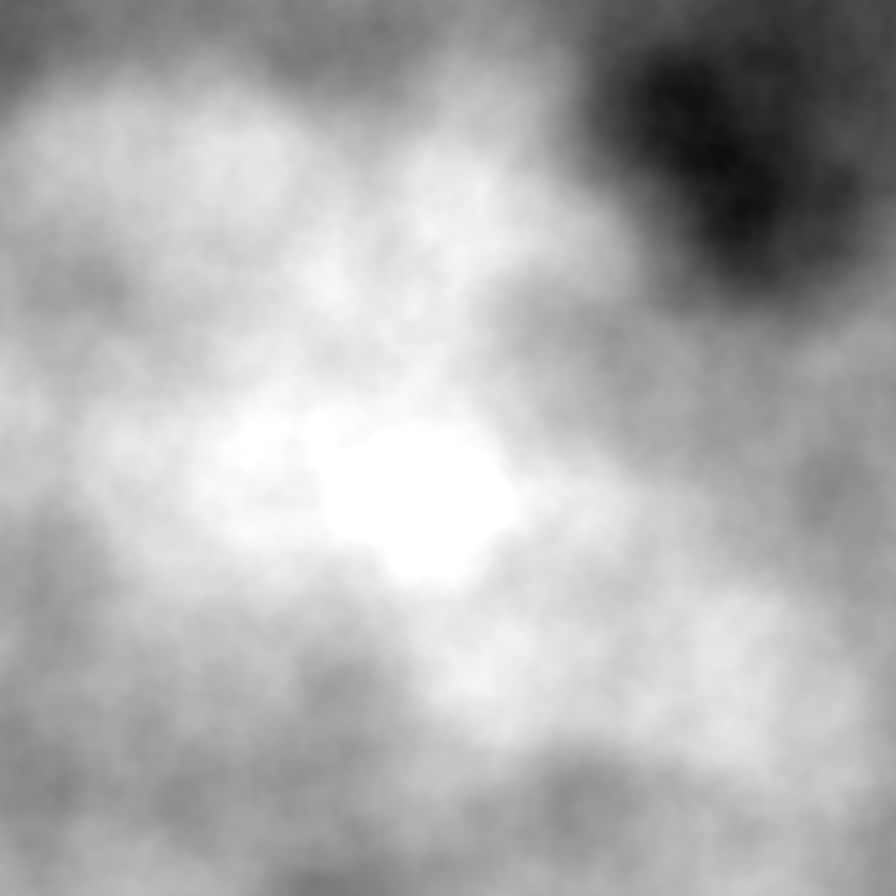
Write a WebGL 2 fragment shader that draws this texture.

```glsl
#version 300 es
precision highp float;
// Soft grey cloud: a slanted bright bank with a dark gap in the upper right.
// Broad light and shade are warped by low-frequency gradient noise, then
// billows and faint mottling are added by summing octaves of the same noise.

uniform vec2 u_resolution;
out vec4 fragColor;

// Unit gradient at a lattice point, from an integer hash
vec2 latticeGradient(vec2 cell) {
    uvec2 q = uvec2(ivec2(cell)) * uvec2(1597u, 3571u);
    uint h = (q.x ^ (q.y >> 1u) ^ (q.y << 9u)) * 747796u + 28913u;
    h = (h ^ (h >> 15u)) * 739391u;
    h ^= h >> 13u;
    float angle = float(h & 65535u) / 65536.0 * 6.28319;
    return vec2(cos(angle), sin(angle));
}

float gradientNoise(vec2 p) {
    vec2 cell = floor(p);
    vec2 f = p - cell;
    vec2 blend = f * f * f * (f * (f * 6.0 - 15.0) + 10.0);
    float a = dot(latticeGradient(cell), f);
    float b = dot(latticeGradient(cell + vec2(1, 0)), f - vec2(1, 0));
    float c = dot(latticeGradient(cell + vec2(0, 1)), f - vec2(0, 1));
    float d = dot(latticeGradient(cell + vec2(1, 1)), f - vec2(1, 1));
    return mix(mix(a, b, blend.x), mix(c, d, blend.x), blend.y);
}

// Octaves from large billows down to fine mottling
float billows(vec2 p) {
    float sum = 0.0;
    float amplitude = 0.5;
    for (int octave = 0; octave < 5; octave++) {
        sum += amplitude * gradientNoise(p);
        p = p * 2.0 + vec2(5.3, 9.7);
        amplitude *= 0.5;
    }
    return sum;
}

// Large-scale brightness of the sky
float broadLight(vec2 p) {
    vec2 fromBank = p - vec2(0.46, 0.52);
    float along = dot(fromBank, vec2(0.73, -0.68));
    float across = dot(fromBank, vec2(0.68, 0.73));
    float bank = exp(-6.0 * along * along - 14.0 * across * across);

    vec2 fromGap = p - vec2(0.88, 0.88);
    float gap = exp(-12.0 * dot(fromGap, fromGap));

    float topShade = smoothstep(0.8, 1.0, p.y) * (1.0 - p.x);
    float baseShade = (1.0 - smoothstep(0.0, 0.25, p.y))
                    * exp(-12.0 * (p.x - 0.45) * (p.x - 0.45));

    return 0.70 + 0.30 * bank - 0.55 * gap - 0.24 * topShade - 0.20 * baseShade;
}

void main() {
    vec2 uv = gl_FragCoord.xy / u_resolution;

    // Bend the broad shapes so that no outline stays regular
    vec2 warp = vec2(gradientNoise(uv * 4.0 + vec2(13.2, 4.6)),
                     gradientNoise(uv * 4.0 + vec2(31.7, 22.4)));

    float grey = broadLight(uv + 0.16 * warp);
    grey += 0.5 * billows(uv * 4.0 + vec2(7.4, 17.8));

    fragColor = vec4(vec3(clamp(grey, 0.0, 1.0)), 1.0);
}
```
